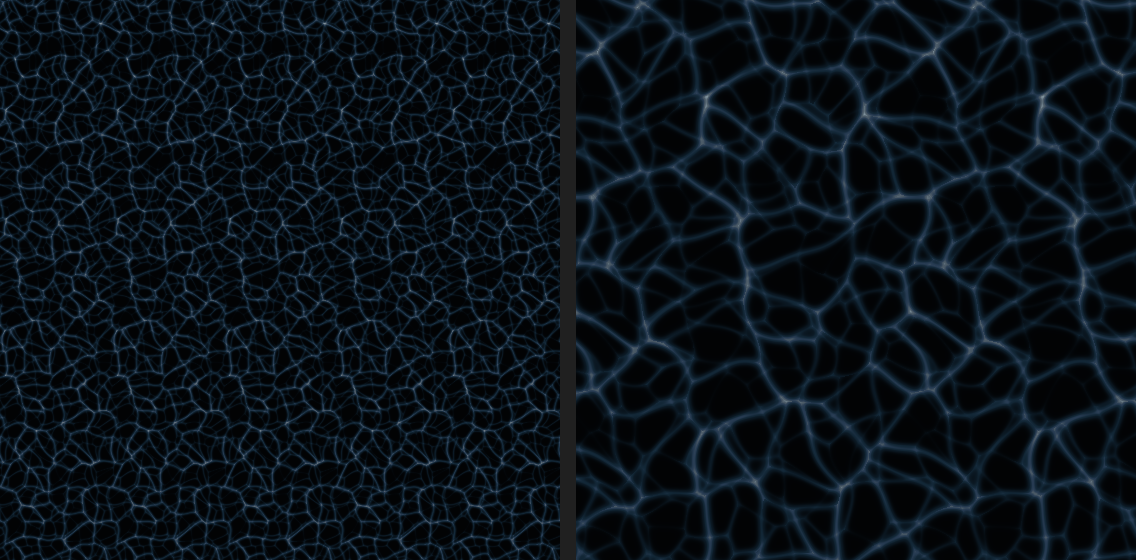
Left, the full canvas; right, a detail of the centre.
A three.js fragment shader for this pattern:

```glsl
varying vec2 vUv;

const float TAU = 6.2831853;
const float REPEATS = 5.0;

vec2 hash2(vec2 p) {
  vec2 q = vec2(dot(p, vec2(127.1, 311.7)), dot(p, vec2(269.5, 183.3)));
  return fract(sin(q) * 43758.55);
}

vec2 wrapCell(vec2 cell, float count) {
  return floor(mod(cell + 0.5, count));
}

// Drifting feature point of a cell, repeating every count cells
vec2 featurePoint(vec2 cell, float count, float phase, float seed) {
  vec2 h = hash2(wrapCell(cell, count) + seed);
  return cell + 0.5 + 0.44 * sin(phase + TAU * h);
}

// Sum of glowing cell borders; overlaps brighten the junctions
float web(vec2 p, float count, float width, float phase, float seed) {
  vec2 base = floor(p);
  vec2 nearCell = base;
  vec2 toNear = vec2(0.0);
  float best = 100.0;
  for (int j = -1; j <= 1; j++) {
    for (int i = -1; i <= 1; i++) {
      vec2 cell = base + vec2(float(i), float(j));
      vec2 d = featurePoint(cell, count, phase, seed) - p;
      if (dot(d, d) < best) {
        best = dot(d, d);
        toNear = d;
        nearCell = cell;
      }
    }
  }

  float glow = 0.0;
  for (int j = -2; j <= 2; j++) {
    for (int i = -2; i <= 2; i++) {
      vec2 cell = nearCell + vec2(float(i), float(j));
      vec2 d = featurePoint(cell, count, phase, seed) - p;
      vec2 gap = d - toNear;
      if (dot(gap, gap) > 0.0001) {
        float edge = dot(0.5 * (d + toNear), normalize(gap));
        vec2 pair = wrapCell(cell, count) + wrapCell(nearCell, count);
        float strength = mix(0.25, 0.9, hash2(pair + seed + 17.0).x);
        glow += strength * exp(-sqrt(edge * edge + 0.0004) / width);
      }
    }
  }
  return glow;
}

// Smooth brightness patches that repeat with each tile
float patches(vec2 p, float phase) {
  float a = sin(TAU * (2.0 * p.x + p.y) + phase);
  float b = sin(TAU * (p.x - 3.0 * p.y) + 2.1 - phase);
  return 0.5 + 0.25 * (a + b);
}

vec3 waterRamp(float v) {
  vec3 c = mix(vec3(0.006, 0.011, 0.017), vec3(0.04, 0.09, 0.13), smoothstep(0.0, 0.17, v));
  c = mix(c, vec3(0.07, 0.15, 0.21), smoothstep(0.15, 0.32, v));
  c = mix(c, vec3(0.15, 0.23, 0.32), smoothstep(0.30, 0.58, v));
  c = mix(c, vec3(0.29, 0.35, 0.40), smoothstep(0.55, 0.95, v));
  return mix(c, vec3(0.50, 0.57, 0.61), smoothstep(0.95, 1.6, v));
}

void main() {
  // Rows evolve slowly up the canvas, columns repeat exactly
  float phase = vUv.y * 3.2;
  vec2 tile = vUv * REPEATS;

  // Bend the strands
  vec2 p = tile + 0.018 * sin(TAU * 2.0 * tile.yx + vec2(0.0, 1.7) + phase);
  p += 0.007 * sin(TAU * 5.0 * p.yx + vec2(2.3, 0.6));

  float patchy = patches(p, phase);
  float strands = web(p * 6.0, 6.0, 0.044, phase, 3.0);
  float threads = web(p * 9.0, 9.0, 0.064, phase * 1.3, 41.0);

  // Fine threads show most where they tangle with the main strands
  float light = strands * mix(0.75, 1.15, patchy);
  light += threads * (0.10 + 0.25 * patchy + 0.5 * min(strands, 1.0));

  gl_FragColor = vec4(waterRamp(light), 1.0);
}
```
